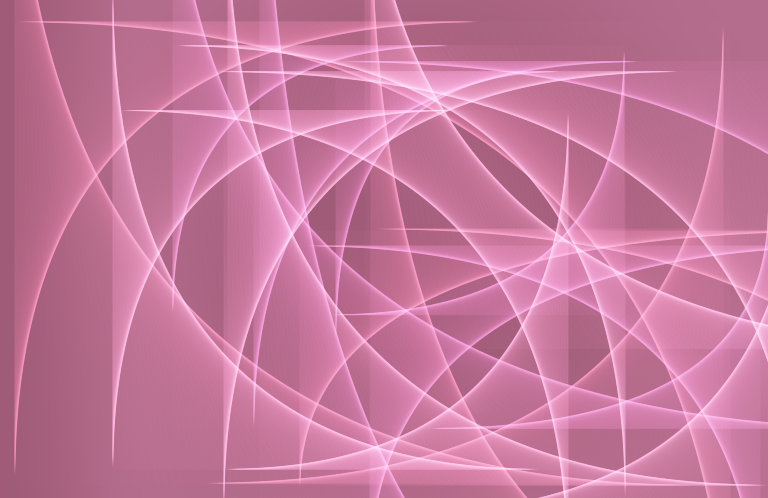
This background is drawn by a Shadertoy shader. Its source:

```glsl
const vec3 BASE_COLOR = vec3(0.622, 0.358, 0.465);
const vec3 HAZE_COLOR = vec3(0.085, 0.068, 0.085);
const vec3 WHITE_TINT = vec3(3.30, 1.10, 1.85);
const vec3 CORAL_TINT = vec3(2.40, 0.60, 1.00);
const vec3 VIOLET_TINT = vec3(2.30, 0.65, 1.50);
const vec2 HAZE_CENTER = vec2(0.85, 0.55);
const float X_SCALE = 0.996;
const float GLOW = 0.0205;
const float GLOW_SOFTNESS = 0.0009;
const float GLOW_FALLOFF = 4.2;
const float CORE = 0.62;
const float CORE_WIDTH = 0.0022;
const float TIP_FADE = 0.045;
const float STRING_COUNT = 520.0;
const float STRING_CONTRAST = 0.10;

// Each arc: the point with a vertical tangent, then the one with a horizontal tangent
const vec4 WHITE_ARCS[10] = vec4[10](
    vec4(0.226, 0.06, 0.91, 0.778), vec4(1.136, -0.16, 0.24, 0.778),
    vec4(1.136, 0.776, 0.45, 0.058), vec4(0.226, 1.02, 1.08, 0.058),
    vec4(0.456, 1.2, 1.54, 0.026), vec4(0.448, -0.02, 1.36, 0.856),
    vec4(1.59, -0.09, 0.43, 0.856), vec4(0.73, 1.44, 2.0, 0.30),
    vec4(1.25, 0.0, 0.35, 0.908), vec4(1.6, 0.78, 0.8, -0.03));
const vec4 CORAL_ARCS[7] = vec4[7](
    vec4(0.03, 1.48, 1.4, 0.026), vec4(0.03, 0.04, 0.96, 0.956),
    vec4(1.46, -0.45, 0.03, 0.956), vec4(1.446, 0.95, 0.41, 0.03),
    vec4(0.742, 1.24, 1.7, -0.28), vec4(2.0, -0.4, 0.75, 0.54),
    vec4(0.6, 0.02, 1.7, 0.536));
const vec4 VIOLET_ARCS[10] = vec4[10](
    vec4(1.248, 0.9, 0.66, 0.368), vec4(0.346, 0.37, 0.9, 0.908),
    vec4(0.508, 0.14, 1.28, 0.876), vec4(0.672, 0.32, 1.12, 0.856),
    vec4(0.346, 1.4, 1.8, 0.14), vec4(0.52, 1.7, 1.43, -0.4),
    vec4(1.52, -0.3, 0.612, 0.506), vec4(0.74, -0.16, 1.74, 0.506),
    vec4(2.0, -0.24, 0.68, 0.876), vec4(1.536, 0.58, 0.86, 0.14));

// Light of straight strings whose envelope is a parabola
float stringFan(vec2 p, vec4 arc, float pixel) {
    vec2 corner = arc.xw;
    vec2 span = vec2(arc.z - arc.x, arc.y - arc.w);
    vec2 q = (p - corner) / span;
    float rest = 1.0 - q.x - q.y;
    float disc = rest * rest - 4.0 * q.x * q.y;
    vec2 slope = 2.0 * vec2(1.0 - q.x + q.y, 1.0 + q.x - q.y) / span;
    float dist = disc / length(slope);

    // Limit the fan to the curve and its two straight sides
    vec2 side = smoothstep(vec2(-pixel), vec2(0.0), q * abs(span));
    float mask = side.x * side.y * smoothstep(-pixel, pixel, dist)
               * smoothstep(0.0, TIP_FADE, rest);

    float d = max(dist, 0.0);
    float root = 0.5 * (1.0 + q.x - q.y - sqrt(max(disc, 0.0)));
    float strings = 1.0 + STRING_CONTRAST * sin(STRING_COUNT * root)
                  * smoothstep(0.01, 0.07, d);
    float glow = GLOW * inversesqrt(d + GLOW_SOFTNESS) * exp(-GLOW_FALLOFF * d);
    return mask * (glow * strings + CORE * exp(-d / CORE_WIDTH));
}

void mainImage(out vec4 fragColor, in vec2 fragCoord) {
    float pixel = 1.0 / iResolution.y;
    vec2 p = fragCoord * pixel * vec2(X_SCALE, 1.0);

    // Soft backdrop, darker in the middle and at the left edge
    float haze = smoothstep(0.2, 0.75, distance(p, HAZE_CENTER))
               * smoothstep(0.0, 0.3, p.x);
    vec3 backdrop = BASE_COLOR + HAZE_COLOR * haze;

    // Overlapping string fans
    float white = 0.0;
    float coral = 0.0;
    float violet = 0.0;
    for (int i = 0; i < WHITE_ARCS.length(); i++)
        white += stringFan(p, WHITE_ARCS[i], pixel);
    for (int i = 0; i < CORAL_ARCS.length(); i++)
        coral += stringFan(p, CORAL_ARCS[i], pixel);
    for (int i = 0; i < VIOLET_ARCS.length(); i++)
        violet += stringFan(p, VIOLET_ARCS[i], pixel);

    // Exposure curve keeps crossings from clipping
    vec3 light = white * WHITE_TINT + coral * CORAL_TINT + violet * VIOLET_TINT;
    vec3 color = 1.0 - (1.0 - backdrop) * exp(-light);
    fragColor = vec4(color, 1.0);
}
```
